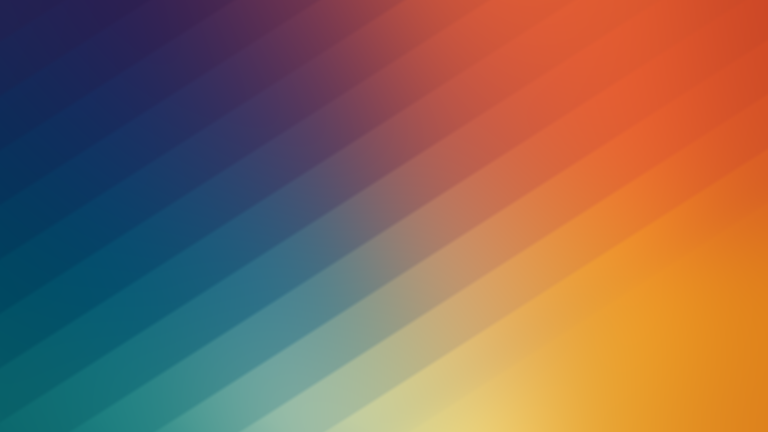
Reproduce this background procedurally as a Shadertoy shader.

```glsl
const float BAND_SLOPE = 0.64;      // rise of the bands per unit of width
const float BAND_PERIOD = 0.126;    // spacing measured along the vertical
const float BAND_PHASE = 1.111;     // position of one band edge
const float BAND_SHIFT = 0.075;     // how far a band displaces the colours
const float BAND_SHADE = 0.025;     // light falloff across a band
const float EDGE_SOFTNESS = 0.11;   // share of a band used by its soft edge
const vec2 BAND_FADE = vec2(1.5, 1.66);

// Horizontal colour ramps, from the top of the canvas to the bottom
const int STOPS = 6;
const int RAMPS = 4;
const vec3 DUSK[STOPS] = vec3[STOPS](
    vec3(0.13, 0.13, 0.32), vec3(0.20, 0.13, 0.32), vec3(0.45, 0.21, 0.31),
    vec3(0.80, 0.33, 0.23), vec3(0.87, 0.35, 0.19), vec3(0.80, 0.28, 0.15));
const vec3 EMBER[STOPS] = vec3[STOPS](
    vec3(0.04, 0.18, 0.35), vec3(0.11, 0.20, 0.39), vec3(0.32, 0.25, 0.39),
    vec3(0.73, 0.36, 0.30), vec3(0.89, 0.39, 0.20), vec3(0.84, 0.34, 0.15));
const vec3 AMBER[STOPS] = vec3[STOPS](
    vec3(0.00, 0.28, 0.38), vec3(0.05, 0.35, 0.46), vec3(0.28, 0.48, 0.54),
    vec3(0.78, 0.61, 0.43), vec3(0.92, 0.60, 0.19), vec3(0.88, 0.50, 0.11));
const vec3 SAND[STOPS] = vec3[STOPS](
    vec3(0.04, 0.40, 0.42), vec3(0.18, 0.54, 0.53), vec3(0.63, 0.75, 0.65),
    vec3(0.90, 0.82, 0.50), vec3(0.91, 0.64, 0.20), vec3(0.87, 0.51, 0.11));

vec3 rampStop(int ramp, int stop) {
    int i = clamp(stop, 0, STOPS - 1);
    if (ramp <= 0) return DUSK[i];
    if (ramp == 1) return EMBER[i];
    if (ramp == 2) return AMBER[i];
    return SAND[i];
}

// Catmull-Rom weights of the four neighbouring stops
vec4 splineWeights(float t) {
    float t2 = t * t;
    float t3 = t2 * t;
    return 0.5 * vec4(-t + 2.0 * t2 - t3,
                      2.0 - 5.0 * t2 + 3.0 * t3,
                      t + 4.0 * t2 - 3.0 * t3,
                      t3 - t2);
}

// Smooth two-way gradient through all ramps
vec3 colourField(vec2 uv) {
    uv = clamp(uv, 0.0, 1.0);
    vec2 grid = vec2(uv.x, 1.0 - uv.y) * vec2(STOPS - 1, RAMPS - 1);
    vec2 cell = floor(grid);
    vec4 wx = splineWeights(grid.x - cell.x);
    vec4 wy = splineWeights(grid.y - cell.y);
    vec3 sum = vec3(0.0);
    for (int j = 0; j < 4; j++) {
        for (int i = 0; i < 4; i++) {
            sum += wx[i] * wy[j] * rampStop(int(cell.y) + j - 1, int(cell.x) + i - 1);
        }
    }
    return sum;
}

// Sawtooth from 0.5 down to -0.5 with a softened jump
float softSaw(float x) {
    float f = fract(x);
    return 0.5 - f + smoothstep(1.0 - EDGE_SOFTNESS, 1.0, f);
}

void mainImage(out vec4 fragColor, in vec2 fragCoord) {
    vec2 canvas = vec2(iResolution.x / iResolution.y, 1.0);
    vec2 p = fragCoord / iResolution.y;

    // Diagonal bands that fade out towards the lower right
    float across = BAND_SLOPE * p.x + 1.0 - p.y;
    float saw = softSaw((across - BAND_PHASE) / BAND_PERIOD);
    saw *= 1.0 - smoothstep(BAND_FADE.x, BAND_FADE.y, across);

    // Each band bends the gradient like ribbed glass
    vec2 normal = normalize(vec2(BAND_SLOPE, -1.0));
    vec3 colour = colourField((p + normal * BAND_SHIFT * saw) / canvas);
    colour *= 1.0 + BAND_SHADE * saw;

    fragColor = vec4(clamp(colour, 0.0, 1.0), 1.0);
}
```
